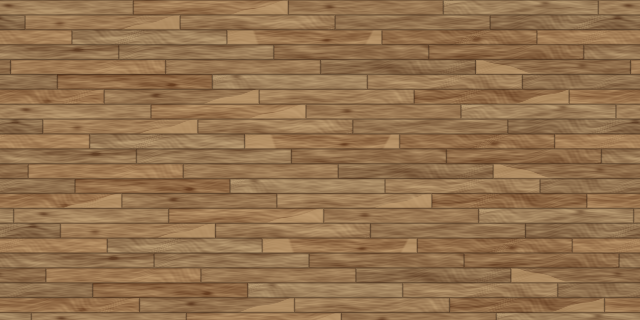
This texture is drawn by a WebGL 2 fragment shader. Its source:

```glsl
#version 300 es
precision highp float;
uniform vec2 u_resolution;
out vec4 outColor;

// Layout
const vec2 PLANKS = vec2(4.129, 21.5);   // planks across and rows down
const float FIRST_JOINT = 0.860;         // joint of the top row, in plank lengths
const float ROW_SHIFT = 0.302;           // stagger from one row to the next
const vec2 REPEAT = vec2(4.0, 7.0);      // planks and rows before the boards recur
const float REPEAT_SLIP = 2.0;           // planks slipped at each recurrence
const float PLANK_ASPECT = 10.4;
const float SEAM_HALF = 0.035;           // in plank heights
const float SEAM_DEPTH = 0.62;

// Wood
const vec3 DARK_WOOD = vec3(0.465, 0.325, 0.205);
const vec3 PALE_WOOD = vec3(0.690, 0.560, 0.400);
const vec3 SAPWOOD = vec3(0.715, 0.575, 0.405);
const vec3 SEAM_COLOR = vec3(0.210, 0.135, 0.075);
const vec3 RED_TINT = vec3(0.030, -0.008, -0.026);
const float MEAN_TONE = 0.60;
const float PLANK_VARIATION = 0.52;
const float GRAIN_CONTRAST = 0.27;
const float PORE_CONTRAST = 0.42;
const float KNOT_SHARE = 0.45;
const float VIGNETTE = 0.10;

vec2 hash2(vec2 p) {
  vec2 k = vec2(dot(p, vec2(127.1, 311.7)), dot(p, vec2(269.5, 183.3)));
  return fract(sin(k) * 43758.55);
}

// Distance to the nearest scattered point
float cellular(vec2 p) {
  vec2 cell = floor(p), f = fract(p);
  float nearest = 2.0;
  for (int y = -1; y <= 1; y++) {
    for (int x = -1; x <= 1; x++) {
      vec2 o = vec2(x, y);
      nearest = min(nearest, length(o + hash2(cell + o) - f));
    }
  }
  return nearest;
}

// Long wavering fibres from layered sines
float fibres(vec2 p) {
  float sum = 0.0, amp = 0.5, freq = 3.7;
  for (int i = 0; i < 5; i++) {
    float k = float(i);
    p.y += 0.16 * sin(p.x * (0.55 + 0.31 * k) + p.y * 1.7 + 2.1 * k);
    sum += amp * sin(p.y * freq + 0.9 * sin(p.x * (0.8 + 0.2 * k) + k));
    freq *= 1.75;
    amp *= 0.8;
  }
  return sum;
}

// Pale patch at a board end; slant 0 is square, 1 is a full wedge
float endPatch(float fromEnd, float height, float reach, float slant) {
  float limit = reach * mix(1.0, height, slant);
  return 1.0 - smoothstep(-0.012, 0.012, fromEnd - limit);
}

float sapwood(vec2 f, vec2 id, float column, float group) {
  float wedge = 0.0;
  bool alternate = id.y == 6.0 && mod(column + group, 2.0) < 0.5;
  bool topRows = id.y < 2.0 && id.x == mod(-id.y, REPEAT.x);
  if (alternate || topRows) wedge = endPatch(1.0 - f.x, f.y, 0.38, 1.0);
  if (id == vec2(1.0, 4.0)) wedge = endPatch(f.x, f.y, 0.40, 0.9);
  if (id == vec2(0.0, 2.0))
    wedge = max(endPatch(f.x, f.y, 0.20, 0.15), endPatch(1.0 - f.x, f.y, 0.11, 0.5));
  return wedge;
}

void main() {
  vec2 uv = gl_FragCoord.xy / u_resolution;

  // Staggered boards, rows counted from the top
  vec2 p = vec2(uv.x, 1.0 - uv.y) * PLANKS;
  float row = floor(p.y);
  p.x -= FIRST_JOINT + ROW_SHIFT * row;
  float column = floor(p.x);
  float group = floor(row / REPEAT.y);
  vec2 id = mod(vec2(column + REPEAT_SLIP * group, row), REPEAT);
  vec2 f = fract(p);
  vec2 q = f * vec2(PLANK_ASPECT, 1.0);
  vec2 rnd = hash2(id + 3.7), rndKnot = hash2(id + 41.3);

  // Knot bends the fibres around itself
  vec2 toKnot = q - vec2(PLANK_ASPECT, 1.0) * mix(vec2(0.15), vec2(0.85), rndKnot);
  float hasKnot = step(rnd.y, KNOT_SHARE);
  float bend = hasKnot * exp(-dot(toKnot * toKnot, vec2(0.9, 4.0)));
  float knot = hasKnot * exp(-dot(toKnot * toKnot, vec2(9.0, 45.0)));

  // Tone of the board, its grain and its pores
  vec2 g = q + rnd * vec2(37.0, 19.0) + vec2(0.0, 0.5 * bend * sign(toKnot.y) * abs(toKnot.y));
  float grain = fibres(g) * mix(0.7, 1.25, rndKnot.x);
  float pores = cellular(g * vec2(0.9, 6.5)) - 0.48;
  float blotch = cellular(g * vec2(0.35, 1.1)) - 0.48;
  float tone = MEAN_TONE + PLANK_VARIATION * (rnd.x - 0.5)
    + GRAIN_CONTRAST * grain + PORE_CONTRAST * (pores + 0.7 * blotch) - 0.75 * knot;
  vec3 color = mix(DARK_WOOD, PALE_WOOD, clamp(tone, -0.35, 1.15));
  color += RED_TINT * (rndKnot.y - 0.4);

  // Smooth sapwood at some board ends
  vec2 wavy = f + vec2(0.0, 0.06 * sin(q.x * 2.3 + rnd.x * 6.0));
  float sap = sapwood(wavy, id, column, group);
  color = mix(color, SAPWOOD + 0.02 * grain, 0.85 * sap);

  // Dark seams between boards
  vec2 edge = min(q, vec2(PLANK_ASPECT, 1.0) - q);
  float soft = PLANKS.y / u_resolution.y;
  float seam = 1.0 - smoothstep(SEAM_HALF - soft, SEAM_HALF + soft, min(edge.x, edge.y));
  color = mix(color, SEAM_COLOR, SEAM_DEPTH * seam);

  vec2 c = uv - 0.5;
  color *= 1.02 - VIGNETTE * dot(c, c);
  outColor = vec4(color, 1.0);
}
```
